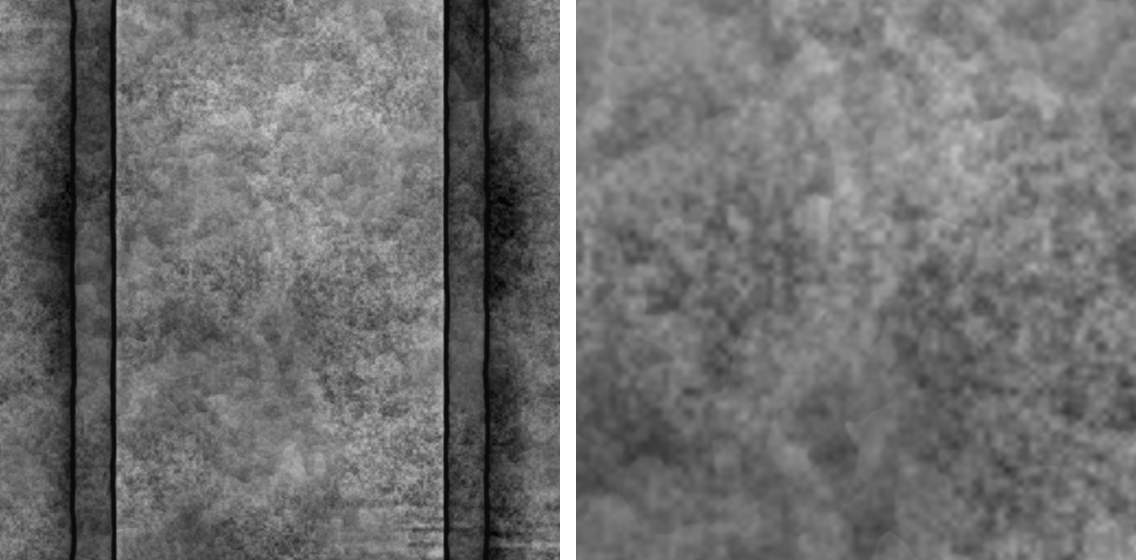
Left, the full canvas; right, a detail of the centre.
Give the GLSL for this texture, as a Shadertoy shader.

```glsl
// Worn grey metal: one wide upright plate between two narrow strips, with shadowed side plates.
// Mirrored distances place the grooves; soft cellular flakes, layered noise and
// streaks weather the surface. All noise wraps, so the sheet tiles.

const float PLATE_HALF   = 0.292;   // half width of the central plate
const float GROOVE_IN    = 0.2975;  // groove distances from the centre line
const float GROOVE_OUT   = 0.3690;
const float GROOVE_HALF  = 0.0072;
const float WOBBLE       = 0.0038;
const float PLATE_TONE   = 0.475;
const float STRIP_TONE   = 0.335;
const float SIDE_DARK    = 0.185;
const float SIDE_LIGHT   = 0.420;
const float GROOVE_TONE  = 0.035;
const float FLAKE_AMOUNT = 0.23;
const float CLOUD_AMOUNT = 0.30;
const float GRAIN_AMOUNT = 0.27;
const float STREAK_AMOUNT = 0.24;

float hash(vec2 p) {
    vec3 q = fract(vec3(p.xyx) * 0.1031);
    q += dot(q, q.yzx + 33.33);
    return fract((q.x + q.y) * q.z);
}

// Value noise that wraps after "period" cells
float noise(vec2 uv, vec2 period, float seed) {
    vec2 p = uv * period;
    vec2 i = floor(p), f = fract(p);
    f = f * f * (3.0 - 2.0 * f);
    vec2 a = mod(i, period) + seed, b = mod(i + 1.0, period) + seed;
    return mix(mix(hash(a), hash(vec2(b.x, a.y)), f.x),
               mix(hash(vec2(a.x, b.y)), hash(b), f.x), f.y);
}

float fbm(vec2 uv, float period, float seed) {
    float sum = 0.0, gain = 0.5;
    for (int k = 0; k < 5; k++) {
        sum += gain * noise(uv, vec2(period), seed + float(k) * 17.0);
        period *= 2.0;
        gain *= 0.5;
    }
    return sum / 0.96875;
}

// Rounded cells of random tone, blended softly at their borders
float flakes(vec2 uv, float period, float seed) {
    vec2 p = uv * period, i = floor(p);
    float sum = 0.0, total = 0.0;
    for (int y = -1; y <= 1; y++)
    for (int x = -1; x <= 1; x++) {
        vec2 cell = i + vec2(x, y);
        vec2 id = mod(cell, period) + seed;
        vec2 d = p - cell - vec2(hash(id), hash(id + 61.7));
        float weight = exp(-14.0 * dot(d, d));
        // each flake is lit slightly from above
        sum += weight * (hash(id + 23.1) + 0.25 * d.y);
        total += weight;
    }
    return sum / max(total, 1e-6);
}

float grooveMask(float d) {
    return 1.0 - smoothstep(0.25 * GROOVE_HALF, GROOVE_HALF, abs(d));
}

void mainImage(out vec4 fragColor, in vec2 fragCoord) {
    vec2 uv = fragCoord / iResolution.xy;
    float side = step(0.5, uv.x);
    float x = abs(uv.x - 0.5);
    float pixel = 1.0 / iResolution.x;

    // Surface wear, shared by every part
    vec2 warp = vec2(fbm(uv, 24.0, 5.0), fbm(uv, 24.0, 91.0)) - 0.5;
    vec2 bent = uv + 0.022 * warp;
    float cloud = fbm(uv, 5.0, 11.0) - 0.5;
    float broad = noise(uv, vec2(4.0), 47.0) - 0.5;
    float flake = 0.55 * flakes(bent, 28.0, 3.0) + 0.45 * flakes(bent, 54.0, 131.0) - 0.5;
    float grain = 0.6 * noise(uv, vec2(150.0), 211.0) + 0.4 * noise(uv, vec2(256.0), 307.0) - 0.5;
    float roughness = mix(0.55, 1.25, smoothstep(0.3, 0.7, fbm(uv, 6.0, 71.0)));
    float wear = CLOUD_AMOUNT * cloud + FLAKE_AMOUNT * flake + GRAIN_AMOUNT * roughness * grain;

    // Horizontal scuffs in the lower right and upper left
    float scuffZone = smoothstep(0.16, 0.04, uv.y) * smoothstep(0.48, 0.62, uv.x)
                    + smoothstep(0.72, 0.85, uv.y) * smoothstep(0.12, 0.03, uv.x);
    float streak = noise(uv + 0.004 * warp, vec2(9.0, 110.0), 401.0) - 0.5;
    wear += STREAK_AMOUNT * scuffZone * streak;

    // Central plate: brighter towards the top right, with a dull band below the middle
    float band = exp(-pow((uv.y - 0.36) / 0.13, 2.0));
    float plate = PLATE_TONE + 0.12 * (uv.y - 0.4) + 0.12 * (uv.x - 0.5) - 0.035 * band + wear;
    plate += 0.07 * smoothstep(0.012, 0.0, PLATE_HALF - x);

    // Strips: soot at both ends, strongest at the top right
    float soot = mix(0.09, 0.17, side) * smoothstep(0.72, 0.95, uv.y) + 0.07 * smoothstep(0.28, 0.05, uv.y);
    float strip = STRIP_TONE - soot + 0.75 * wear + 0.06 * broad;

    // Side plates: shadow next to the groove, deepest around mid height
    float away = x - GROOVE_OUT + 0.10 * cloud + 0.03 * broad;
    float gloom = exp(-pow((uv.y - 0.46) / 0.22, 2.0));
    float sidePlate = mix(SIDE_DARK, SIDE_LIGHT, smoothstep(-0.01, 0.11, away));
    sidePlate += 0.07 * (uv.y - 0.4) - 0.07 * gloom + 0.80 * wear;

    // Ragged grooves with soft shade on the strips
    float ragIn = WOBBLE * (fbm(uv, 30.0, 503.0 + 40.0 * side) - 0.5);
    float ragOut = WOBBLE * (fbm(uv, 30.0, 607.0 + 40.0 * side) - 0.5);
    float dIn = x - GROOVE_IN + 2.0 * ragIn;
    float dOut = x - GROOVE_OUT + 2.0 * ragOut;
    float shade = exp(-abs(dIn) / 0.009) + exp(-abs(dOut) / 0.009);

    float tone = mix(strip, sidePlate, smoothstep(-0.002, 0.002, dOut));
    tone *= 1.0 - 0.45 * min(shade, 1.0);
    tone = mix(tone, GROOVE_TONE, 0.95 * max(grooveMask(dIn), grooveMask(dOut)));
    float edge = max(1.5 * pixel, 0.002);
    tone = mix(plate, tone, smoothstep(-edge, edge, x - PLATE_HALF));

    fragColor = vec4(vec3(clamp(tone, 0.02, 0.85)), 1.0);
}
```
